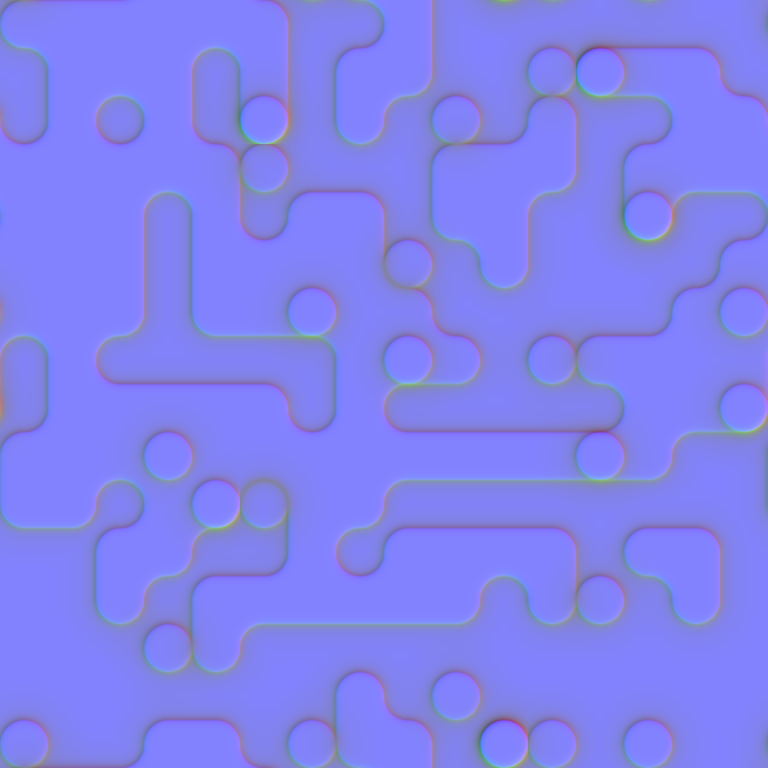
Give the GLSL for this texture map, as a three.js fragment shader.

```glsl
varying vec2 vUv;

const float CELLS = 16.0;          // cells per side; the pattern wraps
const float CLUSTERING = 0.3;      // how strongly neighbouring cells agree
const float DISC_SHARE = 0.07;     // share of cells holding a disc
const float RADIUS = 0.5;          // corner and disc radius, in cells
const vec3 FLAT_COLOR = vec3(0.51, 0.51, 1.0);
const float TILT = 0.13;           // sideways slope at an edge
const float TILT_WIDTH = 0.055;
const float CREASE = 0.30;         // narrow dark line outside an edge
const float CREASE_WIDTH = 0.07;
const float HALO = 0.13;           // broad soft shade outside an edge
const float HALO_WIDTH = 0.35;
const float EDGE_SOFT = 0.03;
const float MIN_BLUE = 0.45;

float hash(vec2 cell, float seed) {
  vec2 p = mod(cell, CELLS) + seed;
  vec3 h = fract(p.xyx * vec3(0.1031, 0.1030, 0.0973));
  h += dot(h, h.yzx + 33.33);
  return fract((h.x + h.y) * h.z);
}

// 1 for a raised cell, 0 for a low one
float raised(vec2 c) {
  float around = hash(c + vec2(1.0, 0.0), 7.0) + hash(c - vec2(1.0, 0.0), 7.0)
               + hash(c + vec2(0.0, 1.0), 7.0) + hash(c - vec2(0.0, 1.0), 7.0);
  return step(0.5 + 2.0 * CLUSTERING, hash(c, 7.0) + CLUSTERING * around);
}

// edge.xy points out of the raised side, edge.z is the depth inside it
void keepNearest(inout vec3 edge, vec2 outward, float depth) {
  if (abs(depth) < abs(edge.z)) edge = vec3(outward, depth);
}

// Quarter arc round one corner of a tile, where that corner stands alone
void addArc(inout vec3 edge, vec2 q, vec2 corner, float own, float beside, float above, float opposite) {
  if (own == beside || own == above || (own == opposite && own < 0.5)) return;
  vec2 u = 0.5 - corner * q;
  vec2 dir = u.x > u.y ? vec2(1.0, 0.0) : vec2(0.0, 1.0);
  float inside = RADIUS - max(u.x, u.y);
  if (min(u.x, u.y) > 0.0) {
    dir = normalize(u);
    inside = RADIUS - length(u);
  }
  float side = 2.0 * own - 1.0;
  keepNearest(edge, -side * corner * dir, side * sign(inside) * distance(u, RADIUS * dir));
}

// Straight edge through the middle of a tile
void addLine(inout vec3 edge, vec2 q, vec2 normal, float side) {
  float across = dot(q, normal);
  float along = max(abs(dot(q, normal.yx)) - 0.5, 0.0);
  keepNearest(edge, side * normal, -side * sign(across) * length(vec2(along, across)));
}

// Trace the rounded outline between the four cells meeting in a tile
void addTile(inout vec3 edge, vec2 p, vec2 tile) {
  vec2 q = p - tile - 1.0;
  float bl = raised(tile);
  float br = raised(tile + vec2(1.0, 0.0));
  float tl = raised(tile + vec2(0.0, 1.0));
  float tr = raised(tile + 1.0);
  addArc(edge, q, vec2(-1.0, -1.0), bl, br, tl, tr);
  addArc(edge, q, vec2(1.0, -1.0), br, bl, tr, tl);
  addArc(edge, q, vec2(-1.0, 1.0), tl, tr, bl, br);
  addArc(edge, q, vec2(1.0, 1.0), tr, tl, br, bl);
  if (bl == br && tl == tr && bl != tl) addLine(edge, q, vec2(0.0, 1.0), bl - tl);
  if (bl == tl && br == tr && bl != br) addLine(edge, q, vec2(1.0, 0.0), bl - br);
}

void addDisc(inout vec3 edge, vec2 p, vec2 cell) {
  if (hash(cell, 41.0) > DISC_SHARE) return;
  vec2 v = p - cell - 0.5;
  keepNearest(edge, v / max(length(v), 0.001), RADIUS - length(v));
}

vec2 tilt(vec3 edge) {
  return TILT * exp(-abs(edge.z) / TILT_WIDTH) * vec2(edge.x, -edge.y);
}

float shade(vec3 edge) {
  float away = max(-edge.z, 0.0);
  float dark = CREASE * exp(-away / CREASE_WIDTH) + HALO * exp(-away / HALO_WIDTH);
  float outside = 1.0 - smoothstep(-EDGE_SOFT, EDGE_SOFT, edge.z);
  return dark * outside * (1.0 - smoothstep(0.6, 1.0, away));
}

void main() {
  vec2 p = vUv * CELLS;
  vec3 outline = vec3(0.0, 0.0, -9.0);
  vec3 disc = outline;
  for (int j = -1; j <= 1; j++) {
    for (int i = -1; i <= 1; i++) {
      vec2 shift = vec2(float(i), float(j));
      addTile(outline, p, floor(p - 0.5) + shift);
      addDisc(disc, p, floor(p) + shift);
    }
  }

  // Slopes add up, shades multiply
  vec3 color = FLAT_COLOR;
  color.rg += tilt(outline) + tilt(disc);
  color.b *= (1.0 - shade(outline)) * (1.0 - shade(disc));
  color.b = max(color.b, MIN_BLUE);
  gl_FragColor = vec4(color, 1.0);
}
```
